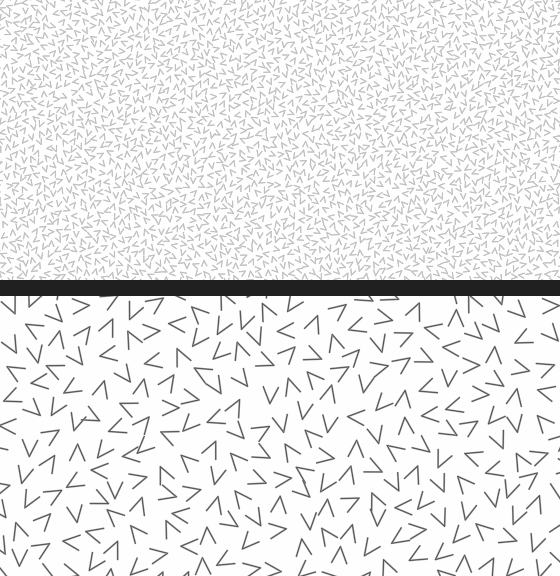
Top: the whole. Bottom: its middle third, enlarged.
Give the GLSL for this pattern, as a Shadertoy shader.

```glsl
const vec3 PAPER = vec3(0.997);
const vec3 INK = vec3(0.15, 0.145, 0.15);

// Lengths are fractions of the canvas height
const float CELL = 0.031;          // spacing of the marks
const float ARM_LENGTH = 0.0215;   // length of each stroke of a chevron
const float LINE_WIDTH = 0.00138;
const float HALF_ANGLE = 0.43;     // half the opening angle, in radians
const float JITTER = 0.66;         // range of displacement, in cells
const float MIN_GAP = 1.04;        // closer marks push each other apart
const float GRID_ANGLE = 0.41;     // tilt that hides the rows, in radians
const float SOFTNESS = 1.0;        // edge filter radius, in output pixels
const float TAU = 6.2831853;

// Integer hash: three random values in 0..1 for each cell
vec3 hash3(ivec2 cell) {
    uvec3 v = uvec3(uvec2(cell + 4096), 77u) * 1664525u + 1013904223u;
    v.x += v.y * v.z;
    v.y += v.z * v.x;
    v.z += v.x * v.y;
    v ^= v >> 16u;
    v.x += v.y * v.z;
    v.y += v.z * v.x;
    v.z += v.x * v.y;
    return vec3(v >> 8u) / 16777216.0;
}

mat2 rotation(float angle) {
    float c = cos(angle), s = sin(angle);
    return mat2(c, -s, s, c);
}

// Distance to a chevron centred on the origin and opening upwards
float chevronDistance(vec2 p) {
    vec2 armDir = vec2(sin(HALF_ANGLE), cos(HALF_ANGLE));
    vec2 fromApex = vec2(abs(p.x), p.y + 0.5 * ARM_LENGTH * armDir.y);
    float along = clamp(dot(fromApex, armDir), 0.0, ARM_LENGTH);
    return length(fromApex - along * armDir);
}

// Jittered centre in a grid whose odd rows are shifted by half a cell
vec2 looseCentre(ivec2 cell) {
    float stagger = 0.5 * float(cell.y & 1);
    vec2 jitter = JITTER * (hash3(cell).xy - 0.5);
    return vec2(cell) + vec2(0.5 + stagger, 0.5) + jitter;
}

// Centre after one step of repulsion from the neighbours
vec2 relaxedCentre(ivec2 cell) {
    vec2 centre = looseCentre(cell);
    vec2 push = vec2(0.0);
    for (int j = -1; j <= 1; j++)
    for (int i = -1; i <= 1; i++) {
        if (i == 0 && j == 0) continue;
        vec2 away = centre - looseCentre(cell + ivec2(i, j));
        float gap = max(length(away), 0.001);
        push += 0.5 * max(MIN_GAP - gap, 0.0) * away / gap;
    }
    return centre + push;
}

// Distance to the nearest mark of the scatter
float scatterDistance(vec2 p) {
    vec2 grid = rotation(GRID_ANGLE) * p / CELL;
    int row = int(floor(grid.y));
    float nearest = 1.0;
    for (int j = -1; j <= 1; j++) {
        float stagger = 0.5 * float((row + j) & 1);
        int column = int(floor(grid.x - stagger));
        for (int i = -1; i <= 1; i++) {
            ivec2 cell = ivec2(column + i, row + j);
            vec2 offset = (grid - relaxedCentre(cell)) * CELL;
            vec2 local = rotation(TAU * hash3(cell).z) * offset;
            nearest = min(nearest, chevronDistance(local));
        }
    }
    return nearest;
}

// Filtered coverage of a line, also valid when thinner than a pixel
float lineCoverage(float dist, float radius) {
    float halfWidth = 0.5 * LINE_WIDTH;
    return smoothstep(-radius, radius, dist + halfWidth)
         - smoothstep(-radius, radius, dist - halfWidth);
}

void mainImage(out vec4 fragColor, in vec2 fragCoord) {
    vec2 p = fragCoord / iResolution.y;
    float coverage = lineCoverage(scatterDistance(p), SOFTNESS / iResolution.y);
    fragColor = vec4(mix(PAPER, INK, coverage), 1.0);
}
```
